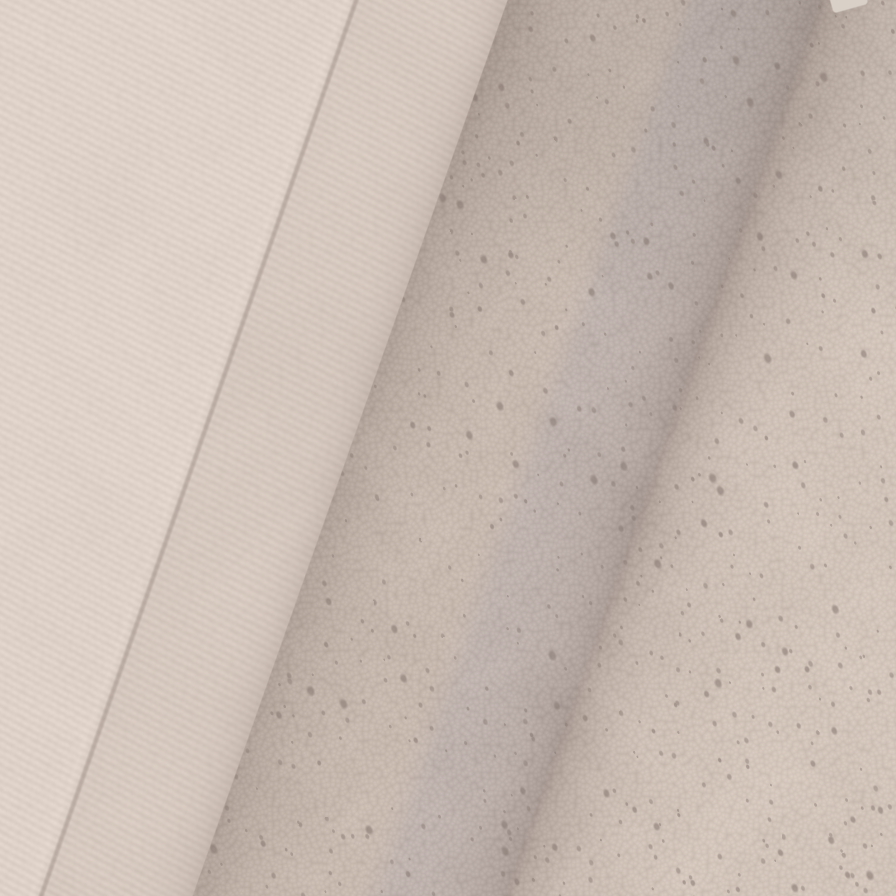
Reproduce this texture procedurally as a WebGL 2 fragment shader.

```glsl
#version 300 es
precision highp float;
// Ribbed cloth with a stitched seam, folded over a pitted stone surface with a crease.
// All folds share one slant, so a single sheared coordinate places seam, edge and shadows;
// ribs and mottling are layered sines, grain and pits are cellular noise.

uniform vec2 u_resolution;
out vec4 fragColor;

// Fold positions along the sheared axis
const float SLANT = 0.3516;
const float SEAM = 0.046;
const float CLOTH_EDGE = 0.215;
const float COOL_LINE = 0.415;
const float CREASE = 0.566;

const vec3 CLOTH = vec3(0.870, 0.822, 0.785);
const vec3 CLOTH_HEM = vec3(0.838, 0.785, 0.745);
const vec3 STONE = vec3(0.785, 0.730, 0.688);
const vec3 STONE_COOL = vec3(0.752, 0.704, 0.686);
const vec3 STONE_LIT = vec3(0.818, 0.764, 0.722);
const vec3 SHADE = vec3(0.560, 0.500, 0.470);
const vec3 TAG = vec3(0.850, 0.815, 0.785);

vec2 hash2(vec2 p) {
  vec3 q = fract(vec3(p.xyx) * vec3(0.1031, 0.1030, 0.0973));
  q += dot(q, q.yzx + 33.33);
  return fract((q.xx + q.yz) * q.zy);
}

// Distance to the nearest scattered point (x) and that point's random id (y)
vec2 cellular(vec2 p) {
  vec2 cell = floor(p);
  vec2 nearest = vec2(9.0, 0.0);
  for (int j = -1; j <= 1; j++) {
    for (int i = -1; i <= 1; i++) {
      vec2 c = cell + vec2(i, j);
      float d = length(c + hash2(c) - p);
      if (d < nearest.x) nearest = vec2(d, hash2(c + 71.7).x);
    }
  }
  return nearest;
}

// Soft blotches from warped sines, roughly -1 to 1
float mottle(vec2 p) {
  float sum = 0.0;
  float gain = 0.5;
  for (int i = 0; i < 4; i++) {
    p += 0.7 * sin(p.yx * 1.3 + vec2(1.7, 4.1));
    sum += gain * sin(p.x) * sin(p.y);
    p = mat2(1.2, 1.4, -1.4, 1.2) * p + 2.3;
    gain *= 0.65;
  }
  return sum;
}

// Dark pits: only cells whose id passes the threshold hold one
float pits(vec2 p, float scale, float radius, float threshold) {
  vec2 c = cellular(p * scale);
  float size = radius * scale * mix(0.4, 1.0, fract(c.y * 17.0));
  return step(threshold, c.y) * (1.0 - smoothstep(size * 0.35, size, c.x));
}

float roundedBox(vec2 p, vec2 halfSize, float radius) {
  vec2 q = abs(p) - halfSize + radius;
  return length(max(q, 0.0)) + min(max(q.x, q.y), 0.0) - radius;
}

// Shadow that fades out with distance from a fold
float falloff(float d, float reach) {
  return exp(-abs(d) / reach);
}

vec3 clothColor(vec2 p, float s, float px) {
  vec3 col = mix(CLOTH, CLOTH_HEM, smoothstep(SEAM - 0.012, SEAM + 0.012, s));
  float bend = 0.006 * sin(p.x * 5.0 + p.y * 3.0);
  float rib = sin(6.2832 * 118.0 * (dot(p, vec2(0.46, 0.89)) + bend));
  col += 0.015 * rib + 0.009 * mottle(p * 14.0);
  col += 0.022 * (0.45 - cellular(p * 150.0).x);
  // Seam groove, its raised lip, and the rounding towards the edge
  float groove = 1.0 - smoothstep(0.0006, 0.0035 + px, abs(s - SEAM));
  col = mix(col, SHADE, 0.36 * groove + 0.07 * falloff(s - SEAM, 0.008));
  col += 0.015 * falloff(s - SEAM + 0.012, 0.006);
  return mix(col, SHADE, 0.24 * falloff(s - CLOTH_EDGE, 0.022));
}

vec3 stoneColor(vec2 p, float s) {
  vec3 band = mix(STONE, STONE_COOL, smoothstep(COOL_LINE - 0.02, COOL_LINE + 0.02, s));
  vec3 col = mix(band, STONE_LIT, smoothstep(CREASE - 0.008, CREASE + 0.012, s));
  // Shadows under the cloth and on both sides of the crease
  float reach = s < CREASE ? 0.045 : 0.050;
  col = mix(col, SHADE, 0.42 * falloff(s - CLOTH_EDGE, 0.055));
  col = mix(col, SHADE, 0.50 * falloff(s - CREASE, reach));
  col *= mix(1.0, 0.945, smoothstep(0.55, 1.0, p.y));
  // Mottling, grain and pits
  col += 0.014 * mottle(p * 17.0) + 0.008 * mottle(p * 60.0);
  col += 0.065 * (0.45 - cellular(p * 190.0).x);
  vec2 slim = vec2(p.x + 0.2 * p.y, p.y * 0.75);
  float marks = 0.55 * pits(slim, 26.0, 0.0058, 0.62);
  marks = max(marks, 0.45 * pits(slim + 3.1, 60.0, 0.0036, 0.70));
  return mix(col, SHADE * 0.92, marks);
}

void main() {
  vec2 p = gl_FragCoord.xy / u_resolution;
  float px = 1.0 / u_resolution.y;
  float s = p.x - SLANT * p.y;

  vec3 col = stoneColor(p, s);
  float onCloth = 1.0 - smoothstep(-px, px, s - CLOTH_EDGE);
  col = mix(col, clothColor(p, s, px), onCloth);

  // Pale tag in the upper right corner
  vec2 q = mat2(0.96, -0.27, 0.27, 0.96) * (p - vec2(0.946, 1.004));
  float tag = roundedBox(q, vec2(0.020, 0.014), 0.004);
  col = mix(col, TAG, 1.0 - smoothstep(-px, px, tag));

  fragColor = vec4(col, 1.0);
}
```
